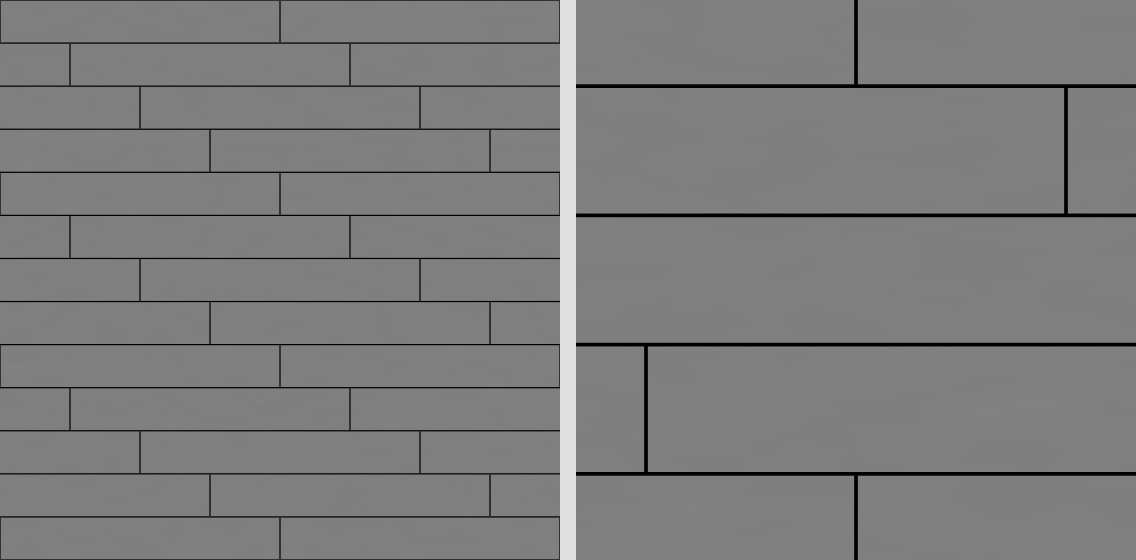
Left, the full canvas; right, a detail of the centre.
This pattern is drawn by a Shadertoy shader. Its source:

```glsl
// Grey floor planks in a stepped running bond with thin black seams.
// Each row is shifted by a quarter plank; seams use exact box coverage,
// and stretched gradient noise gives every plank a very faint grain.

#define ROWS 13.0
#define PLANKS_PER_ROW 2.0
#define ROW_SHIFT 0.25
#define SEAM_HALF_WIDTH 0.0011
#define PLANK_COLOR vec3(0.5)
#define SEAM_COLOR vec3(0.0)
#define GRAIN_SCALE vec2(7.0, 3.0)
#define GRAIN_STRENGTH 0.007
#define TONE_VARIATION 0.002

float hash(vec2 p)
{
    vec3 q = fract(p.xyx * 0.1031);
    q += dot(q, q.yzx + 33.33);
    return fract((q.x + q.y) * q.z);
}

vec2 gradient(vec2 cell)
{
    float angle = 6.2832 * hash(cell);
    return vec2(cos(angle), sin(angle));
}

float gradientNoise(vec2 p)
{
    vec2 i = floor(p), f = fract(p);
    vec2 u = f * f * f * (f * (f * 6.0 - 15.0) + 10.0);
    vec2 e = vec2(1.0, 0.0);
    float low = mix(dot(gradient(i), f),
                    dot(gradient(i + e.xy), f - e.xy), u.x);
    float high = mix(dot(gradient(i + e.yx), f - e.yx),
                     dot(gradient(i + e.xx), f - e.xx), u.x);
    return mix(low, high, u.y);
}

// Share of each pixel axis covered by a seam at the given distance
vec2 seamCoverage(vec2 dist, vec2 pixel)
{
    vec2 upper = min(dist + 0.5 * pixel, vec2(SEAM_HALF_WIDTH));
    vec2 lower = max(dist - 0.5 * pixel, vec2(-SEAM_HALF_WIDTH));
    return clamp((upper - lower) / pixel, 0.0, 1.0);
}

void mainImage(out vec4 fragColor, in vec2 fragCoord)
{
    vec2 pixel = 1.0 / iResolution.xy;
    vec2 uv = fragCoord * pixel;

    // Plank layout
    vec2 counts = vec2(PLANKS_PER_ROW, ROWS);
    vec2 grid = uv * counts;
    grid.x += ROW_SHIFT * floor(grid.y);
    vec2 plank = floor(grid);
    plank.x = mod(plank.x, PLANKS_PER_ROW);
    vec2 local = fract(grid);

    // Faint tone and grain, seeded per plank
    float seed = hash(plank + 17.0);
    vec2 grainPos = local * GRAIN_SCALE + floor(seed * 200.0) + plank * 19.0;
    float grain = gradientNoise(grainPos)
                + 0.5 * gradientNoise(grainPos * vec2(2.0, 3.0) + 41.0);
    vec3 color = PLANK_COLOR + GRAIN_STRENGTH * grain
               + TONE_VARIATION * (seed - 0.5);

    // Seams
    vec2 seamDist = (0.5 - abs(local - 0.5)) / counts;
    vec2 seam = seamCoverage(seamDist, pixel);
    color = mix(color, SEAM_COLOR, max(seam.x, seam.y));

    fragColor = vec4(color, 1.0);
}
```
